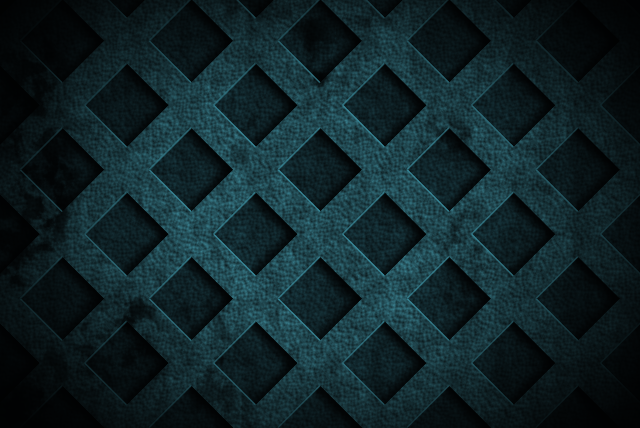
This pattern is drawn by a WebGL 1 fragment shader. Its source:

```glsl
precision highp float;
// Weathered teal plaster wall with a lattice of recessed diamonds, lit from the lower left.

uniform vec2 u_resolution;

#define PITCH 0.3012        // diamond spacing, in canvas heights
#define CENTER_Y 0.6035     // height of the diamond on the middle axis
#define HALF_SIZE 0.325     // half side of a recess, in lattice cells
#define RIM_WIDTH 0.017     // bright rim, in lattice cells
#define SHADOW_WIDTH 0.17   // inner shadow, in lattice cells
#define FLOOR_LEVEL 0.47    // brightness of the recess floor
#define GRIT_SCALE 125.0    // plaster grains per canvas height
#define GRIT_DEPTH 0.55
#define STAIN_DEPTH 0.65
#define WALL_COLOR vec3(0.132, 0.292, 0.325)
#define RIM_COLOR vec3(0.21, 0.50, 0.56)

float hash(vec2 p) {
  p = fract(p * vec2(0.1031, 0.1137));
  p += dot(p, p.yx + 33.33);
  return fract((p.x + p.y) * p.x * 17.7);
}

float valueNoise(vec2 p) {
  vec2 i = floor(p), f = fract(p);
  f = f * f * (3.0 - 2.0 * f);
  return mix(mix(hash(i), hash(i + vec2(1.0, 0.0)), f.x),
             mix(hash(i + vec2(0.0, 1.0)), hash(i + 1.0), f.x), f.y);
}

float fbm(vec2 p) {
  float sum = 0.0, amp = 0.5;
  for (int i = 0; i < 5; i++) {
    sum += amp * valueNoise(p);
    p = mat2(1.6, 1.2, -1.2, 1.6) * p + 7.3;
    amp *= 0.5;
  }
  return sum;
}

// Distance to the nearest scattered grain
float cellular(vec2 p) {
  vec2 cell = floor(p), f = fract(p);
  float nearest = 2.0;
  for (int y = -1; y <= 1; y++) {
    for (int x = -1; x <= 1; x++) {
      vec2 o = vec2(float(x), float(y));
      vec2 grain = o + vec2(hash(cell + o + 11.0), hash(cell + o + 57.0)) - f;
      nearest = min(nearest, dot(grain, grain));
    }
  }
  return sqrt(nearest);
}

// Grainy relief shaded along the light direction
float grit(vec2 p) {
  vec2 g = p * GRIT_SCALE + 200.0;
  float relief = cellular(g + 0.3) - cellular(g - 0.3);
  return relief + 0.6 * (valueNoise(g * 0.55) - 0.5);
}

// Dark blotches, vertical runs and fine scratches
float wear(vec2 p) {
  float blotch = smoothstep(0.47, 0.70, fbm(p * 4.5 + 20.0));
  float speckle = smoothstep(0.35, 0.62, fbm(p * 38.0 + 90.0));
  float runs = fbm(vec2(p.x * 30.0, p.y * 3.0) + 40.0) - 0.48;
  float scratch = abs(p.x + 0.02 * sin(p.y * 9.0) + 0.3 * fbm(p * 2.0 + 60.0) - 0.22);
  float scratches = smoothstep(0.003, 0.0, scratch) * valueNoise(p * 12.0 + 30.0);
  return 1.06 - STAIN_DEPTH * blotch * (0.35 + 0.65 * speckle)
       - 0.14 * speckle + 0.45 * runs + 0.2 * scratches;
}

void main() {
  vec2 uv = gl_FragCoord.xy / u_resolution;
  vec2 p = gl_FragCoord.xy / u_resolution.y;
  p.x -= 0.5 * u_resolution.x / u_resolution.y;

  // Diagonal lattice: q.x grows to the upper right, q.y to the lower right
  vec2 r = vec2(p.x, p.y - CENTER_Y);
  vec2 lattice = vec2(r.x + r.y, r.x - r.y) / PITCH;
  vec2 id = floor(lattice + 0.5);
  vec2 q = lattice - id;
  float px = 1.4142 / (PITCH * u_resolution.y);

  float edge = max(abs(q.x), abs(q.y)) - HALF_SIZE;
  float recess = 1.0 - smoothstep(-0.5 * px, 0.5 * px, edge);

  // Surface of wall and recess floor
  float surface = max(wear(p) * (1.0 + GRIT_DEPTH * grit(p)), 0.0);
  vec3 wall = WALL_COLOR * surface;
  vec2 lit = smoothstep(vec2(0.0), vec2(SHADOW_WIDTH, 0.8 * SHADOW_WIDTH), HALF_SIZE - q);
  float shade = mix(0.08, 1.0, lit.x) * mix(0.25, 1.0, lit.y);
  float slope = 1.0 - 0.25 * (q.x + q.y);
  float variation = 0.9 + 0.2 * hash(id + 50.0);
  vec3 base = WALL_COLOR * vec3(0.92, 0.98, 1.0) * surface;
  vec3 color = mix(wall, base * FLOOR_LEVEL * shade * slope * variation, recess);

  // Bright rims on the two left-hand edges
  vec2 rim = 1.0 - smoothstep(vec2(0.5 * RIM_WIDTH - 0.5 * px),
                              vec2(0.5 * RIM_WIDTH + 0.5 * px), abs(q + HALF_SIZE));
  rim *= 1.0 - smoothstep(HALF_SIZE - px, HALF_SIZE + px, abs(q.yx));
  float rimLight = max(rim.x, 0.8 * rim.y) * (0.75 + 0.25 * surface);
  color = mix(color, RIM_COLOR, clamp(rimLight, 0.0, 1.0));

  // Vignette
  float radius = length((uv - 0.5) * vec2(2.0, 1.75));
  color *= 1.0 - 0.98 * smoothstep(0.35, 1.32, radius);
  gl_FragColor = vec4(color + vec3(0.003, 0.006, 0.008), 1.0);
}
```
